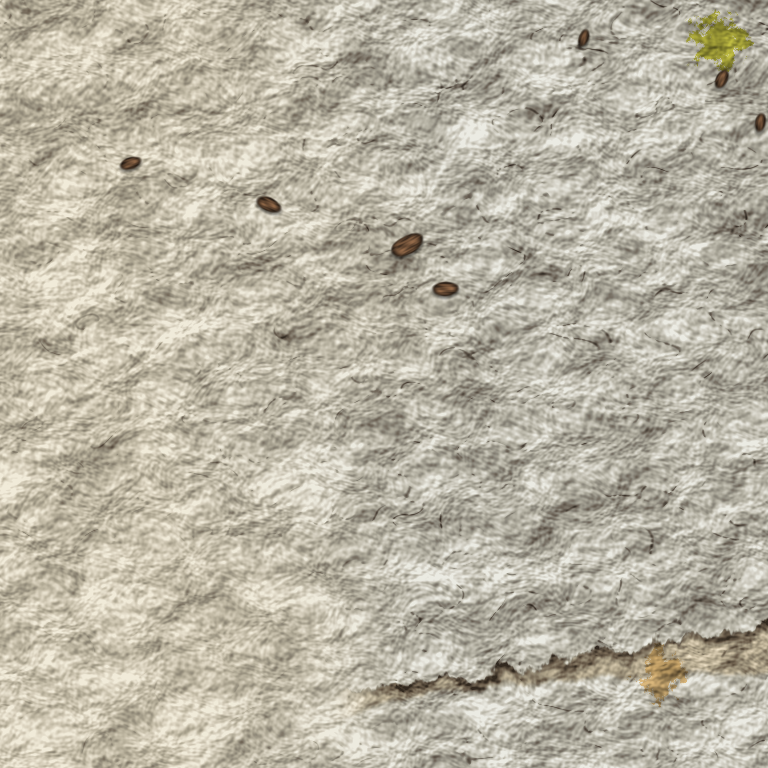
A three.js fragment shader for this texture:

```glsl
// Weathered pale limestone with flaky ledges, a soil-filled crack, moss and bark chips.
varying vec2 vUv;

const vec3 DEEP_SHADOW = vec3(0.19, 0.16, 0.13);
const vec3 CREVICE = vec3(0.44, 0.40, 0.35);
const vec3 DARK_STONE = vec3(0.56, 0.54, 0.49);
const vec3 MID_STONE = vec3(0.66, 0.64, 0.58);
const vec3 PALE_STONE = vec3(0.75, 0.73, 0.67);
const vec3 CHALK = vec3(0.84, 0.82, 0.77);
const vec3 HIGHLIGHT = vec3(0.93, 0.92, 0.88);
const vec3 MOSS = vec3(0.56, 0.55, 0.12);
const vec3 RUST_LICHEN = vec3(0.64, 0.50, 0.27);
const vec3 BARK = vec3(0.36, 0.26, 0.18);

vec2 gradientAt(vec2 cell) {
  vec3 h = fract(cell.xyx * vec3(0.1031, 0.1030, 0.0973));
  h += dot(h, h.yzx + 33.33);
  float angle = 6.2832 * fract((h.x + h.y) * h.z);
  return vec2(cos(angle), sin(angle));
}

float gradientNoise(vec2 p) {
  vec2 i = floor(p), f = fract(p);
  vec2 w = f * f * f * (f * (f * 6.0 - 15.0) + 10.0);
  vec2 e = vec2(1.0, 0.0);
  float low = mix(dot(gradientAt(i), f), dot(gradientAt(i + e), f - e), w.x);
  float high = mix(dot(gradientAt(i + e.yx), f - e.yx), dot(gradientAt(i + 1.0), f - 1.0), w.x);
  return mix(low, high, w.y);
}

float fbm(vec2 p, float gain) {
  float sum = 0.0, amplitude = 1.0;
  for (int i = 0; i < 5; i++) {
    sum += amplitude * gradientNoise(p);
    p = mat2(1.98, 0.35, -0.35, 1.98) * p + 17.3;
    amplitude *= gain;
  }
  return sum;
}

float ramp(float a, float b, float x) { return clamp((x - a) / (b - a), 0.0, 1.0); }

vec3 stoneColour(float tone) {
  vec3 c = mix(DEEP_SHADOW, CREVICE, ramp(0.16, 0.40, tone));
  c = mix(c, DARK_STONE, ramp(0.40, 0.54, tone));
  c = mix(c, MID_STONE, ramp(0.54, 0.64, tone));
  c = mix(c, PALE_STONE, ramp(0.64, 0.73, tone));
  c = mix(c, CHALK, ramp(0.73, 0.82, tone));
  return mix(c, HIGHLIGHT, ramp(0.82, 0.92, tone));
}

// Tone of the flaked surface, lit from above; roughness runs from 0 to 1.
float stoneTone(vec2 uv, float roughness) {
  vec2 p = mat2(0.995, -0.10, 0.10, 0.995) * uv * vec2(1.0, 1.4);
  p += 0.018 * vec2(gradientNoise(p * 15.0 + 4.0), gradientNoise(p * 15.0 + 31.0));
  float height = fbm(p * 10.0, 0.64);
  float relief = height - fbm((p + vec2(-0.0015, 0.005)) * 10.0, 0.64);
  relief *= relief < 0.0 ? 0.80 : 0.60;
  float hollow = smoothstep(0.10, 0.32, gradientNoise(p * 13.0 + 8.0));
  float line = 1.0 - smoothstep(0.0, 0.06, abs(gradientNoise(p * 23.0 + 50.0)));
  float broken = smoothstep(0.02, 0.25, gradientNoise(p * 17.0 + 71.0));
  float facing = smoothstep(0.03, -0.06, relief);
  float grain = gradientNoise(uv * 105.0) + 0.8 * gradientNoise(uv * 190.0 + 9.0);
  return 0.725 + 0.17 * height + relief * mix(0.65, 1.0, roughness) + 0.12 * grain
    - roughness * (0.07 * hollow + 0.24 * line * broken * facing);
}

float growth(vec2 uv, vec2 centre, float radius) {
  float ragged = 0.9 * fbm(uv * 45.0, 0.7);
  return 1.0 - smoothstep(0.75, 1.05, length(uv - centre) / radius + ragged);
}

// Returns signed distance to an elongated chip in x and its lengthwise grain in y.
vec2 barkChip(vec2 uv, vec2 centre, float angle, float size) {
  float c = cos(angle), s = sin(angle);
  vec2 p = mat2(c, -s, s, c) * (uv - centre);
  float wobble = 0.12 * gradientNoise(uv * 70.0);
  float d = (length(p / vec2(1.0, 0.55)) / size - 1.0 + wobble) * size * 0.55;
  return vec2(d, gradientNoise(p * vec2(60.0, 330.0)));
}

void main() {
  vec2 uv = vUv;
  float broad = gradientNoise(uv * 3.0 + 2.0);
  float warmth = 1.0 - smoothstep(0.15, 0.65, uv.x + 0.2 * broad);
  float dust = 1.0 - smoothstep(0.08, 0.30, length((uv - vec2(0.24, 0.14)) * vec2(0.8, 1.2)) + 0.1 * broad);
  float roughness = (1.0 - 0.45 * warmth) * (1.0 - 0.6 * dust);
  float tone = stoneTone(uv, roughness) + 0.02 * warmth + 0.04 * dust + 0.06 * broad;
  tone -= 0.04 * smoothstep(0.5, 1.0, uv.x) * smoothstep(0.25, 0.8, uv.y);

  // Crack: overhang shadow above, soil below, and the rim of the lower slab.
  float ragged = 0.025 * fbm(vec2(uv.x * 17.0, uv.y * 9.0), 0.6);
  float below = 0.10 + 0.16 * (uv.x - 0.47) + ragged - uv.y;
  float rim = 0.12 * (1.0 - exp(-7.0 * (uv.x - 0.35))) + 0.4 * ragged;
  float aboveRim = uv.y - rim;
  float reach = smoothstep(0.42, 0.52, uv.x);
  float soil = reach * smoothstep(0.0, 0.006, below) * smoothstep(-0.002, 0.008, aboveRim);
  float depth = 0.018 + 0.035 * gradientNoise(vec2(uv.x * 13.0, 3.0));
  float shade = smoothstep(-0.001, 0.004, below) * (1.0 - smoothstep(0.3 * depth, depth + 0.006, below));
  tone -= 0.07 * soil + 0.34 * reach * shade;
  tone += 0.05 * smoothstep(0.35, 0.45, uv.x) * smoothstep(-0.03, -0.004, aboveRim) * (1.0 - smoothstep(-0.004, 0.004, aboveRim));

  vec3 colour = stoneColour(tone);
  colour *= mix(vec3(0.99, 1.0, 1.01), vec3(1.015, 1.0, 0.965), warmth);
  colour *= mix(vec3(1.0), vec3(1.02, 0.97, 0.89), soil);

  // Moss and lichen keep the light and dark of the stone.
  float light = clamp(tone / 0.70, 0.4, 1.3);
  colour = mix(colour, MOSS * light, 0.85 * growth(uv, vec2(0.937, 0.948), 0.034));
  colour = mix(colour, RUST_LICHEN * light, 0.75 * growth(uv, vec2(0.86, 0.122), 0.03));

  // Bark chips, each with a soft shadow beneath it.
  for (int i = 0; i < 7; i++) {
    float n = float(i);
    vec2 spread = fract(vec2(0.53, 0.16) + n * vec2(0.41, 0.57));
    vec2 centre = vec2(spread.x, 0.62 + 0.38 * spread.y);
    float size = i == 0 ? 0.022 : 0.010 + 0.008 * fract(n * 0.37);
    float angle = 0.5 + 0.9 * sin(n * 2.4);
    vec2 chip = barkChip(uv, centre, angle, size);
    float under = barkChip(uv + vec2(0.0, 0.003), centre, angle, size).x;
    colour *= 1.0 - 0.45 * (1.0 - smoothstep(-0.002, 0.003, under));
    vec3 bark = BARK * (1.0 + 0.8 * chip.y) * mix(1.15, 0.55, smoothstep(-0.005, 0.0, chip.x));
    colour = mix(colour, bark, 1.0 - smoothstep(-0.0015, 0.0015, chip.x));
  }
  gl_FragColor = vec4(colour, 1.0);
}
```
